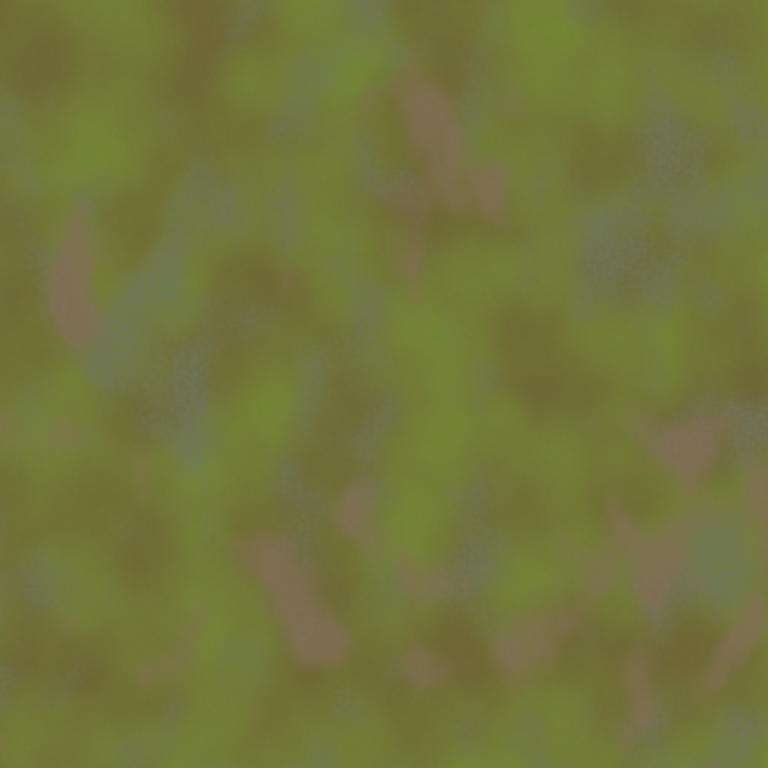
Write a three.js fragment shader that draws this texture.

```glsl
varying vec2 vUv;

const vec3 BROWN_OLIVE = vec3(0.432, 0.398, 0.208);
const vec3 MOSS_GREEN = vec3(0.456, 0.518, 0.212);
const vec3 SLATE_GREY = vec3(0.435, 0.450, 0.390);
const vec3 DUSTY_MAUVE = vec3(0.510, 0.430, 0.345);

// Unit gradient for a lattice cell
vec2 gradientAt(vec2 cell) {
  vec3 p = fract(cell.xyx * vec3(0.1031, 0.1030, 0.0973));
  p += dot(p, p.yzx + 33.33);
  float angle = 6.28318 * fract((p.x + p.y) * p.z);
  return vec2(cos(angle), sin(angle));
}

// Gradient noise, centred on zero
float gradientNoise(vec2 p) {
  vec2 cell = floor(p);
  vec2 f = fract(p);
  vec2 blend = f * f * f * (f * (f * 6.0 - 15.0) + 10.0);
  float a = dot(gradientAt(cell), f);
  float b = dot(gradientAt(cell + vec2(1.0, 0.0)), f - vec2(1.0, 0.0));
  float c = dot(gradientAt(cell + vec2(0.0, 1.0)), f - vec2(0.0, 1.0));
  float d = dot(gradientAt(cell + vec2(1.0, 1.0)), f - vec2(1.0, 1.0));
  return mix(mix(a, b, blend.x), mix(c, d, blend.x), blend.y);
}

// Layered noise with a chosen falloff per octave
float layeredNoise(vec2 p, float falloff) {
  float sum = 0.0;
  float weight = 1.0;
  for (int i = 0; i < 3; i++) {
    sum += weight * gradientNoise(p);
    p = p * 2.03 + vec2(17.3, 41.7);
    weight *= falloff;
  }
  return sum;
}

// Soft patches gathered into clusters by a broader noise
float clusteredPatches(vec2 uv, vec2 patchScale, float clusterScale, float low, float high) {
  float patches = layeredNoise(uv * patchScale + 53.0, 0.35);
  float clusters = gradientNoise(uv * clusterScale + 91.4);
  return smoothstep(low, high, 0.6 * (patches + clusters));
}

// Fine dusty grain from 0 to 1
float dustGrain(vec2 uv, float scale) {
  float coarse = gradientNoise(uv * scale + 7.7);
  float fine = gradientNoise(uv * scale * 1.9 + 29.1);
  return clamp(0.5 + 0.7 * coarse + 0.6 * fine, 0.0, 1.0);
}

void main() {
  // Broad moss and brown ground
  float ground = layeredNoise(vUv * vec2(7.0, 6.4) + 12.6, 0.35);
  vec3 color = mix(BROWN_OLIVE, MOSS_GREEN, smoothstep(-0.8, 0.75, ground));

  // Speckled grey dust
  float grain = dustGrain(vUv, 130.0);
  float dust = clusteredPatches(vUv + 3.1, vec2(13.0, 10.0), 4.0, -0.12, 0.5);
  color = mix(color, SLATE_GREY, dust * mix(0.3, 0.85, grain));

  // Smooth mauve stains
  float stain = clusteredPatches(vUv + 8.4, vec2(11.0, 8.0), 2.8, 0.16, 0.48);
  color = mix(color, DUSTY_MAUVE, 0.75 * stain);

  // Faint overall grain
  color += 0.008 * (grain - 0.5);
  gl_FragColor = vec4(color, 1.0);
}
```
